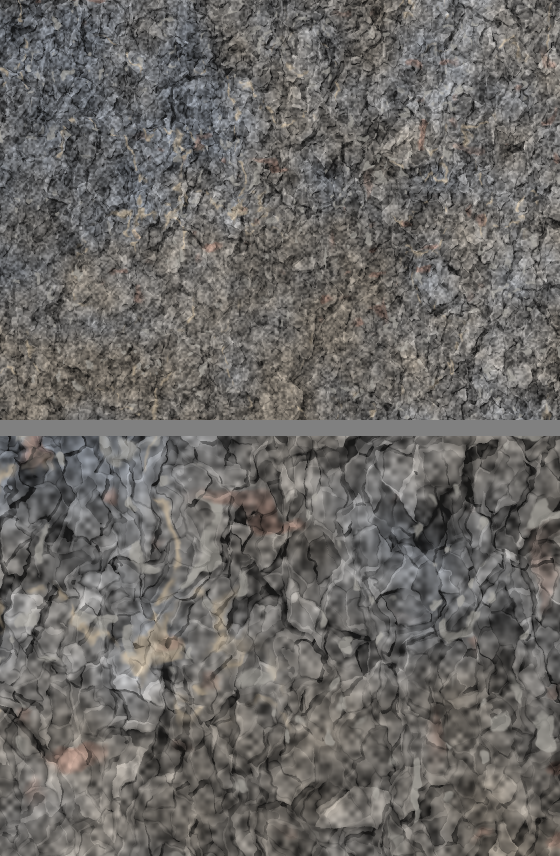
Top, the full canvas; bottom, a detail of the centre.
Reproduce this texture procedurally as a Shadertoy shader.

```glsl
float hash(vec2 p) {
    return fract(sin(dot(p, vec2(127.1, 311.7))) * 43758.5453);
}

float noise(vec2 p) {
    vec2 i = floor(p), f = fract(p);
    f = f * f * (3.0 - 2.0 * f);
    return mix(mix(hash(i), hash(i + vec2(1, 0)), f.x),
               mix(hash(i + vec2(0, 1)), hash(i + vec2(1, 1)), f.x), f.y);
}

float fbm(vec2 p) {
    float sum = 0.03, amp = 0.5;
    for (int i = 0; i < 4; i++) {
        sum += amp * noise(p);
        p = mat2(1.6, 1.2, -1.2, 1.6) * p + 7.3;
        amp *= 0.5;
    }
    return sum;
}

// Tilted Voronoi plate: height, tone, distance to the crack
vec3 facet(vec2 p) {
    vec2 cell = floor(p), nearestId = cell, nearestOffset = vec2(0);
    float first = 9.0, second = 9.0;
    for (int y = -1; y <= 1; y++)
    for (int x = -1; x <= 1; x++) {
        vec2 id = cell + vec2(x, y);
        vec2 offset = p - id - vec2(hash(id), hash(id + 17.3));
        float d = length(offset);
        if (d < first) {
            second = first;
            first = d;
            nearestId = id;
            nearestOffset = offset;
        } else second = min(second, d);
    }
    float tone = hash(nearestId + 41.7), slope = hash(nearestId + 73.1);
    float height = slope + dot(nearestOffset, vec2(tone, slope) - 0.5) * 1.6;
    return vec3(height, tone, second - first);
}

vec3 rock(vec2 p) {
    float region = fbm(p * 3.0 + 4.0);
    vec2 q = p + 0.035 * (vec2(fbm(p * 14.0), fbm(p * 14.0 + 50.0)) - 0.5);
    q += 0.016 * (vec2(fbm(p * 60.0 + 5.0), fbm(p * 60.0 + 80.0)) - 0.5);

    // Smooth brown slabs low on the left, pale rubble on the right
    float slab = smoothstep(0.55, 0.4, p.y + 0.5 * (region - 0.5)) * smoothstep(1.05, 0.85, p.x);
    float pale = smoothstep(0.9, 1.15, p.x + 0.4 * (region - 0.5));
    float blue = smoothstep(0.5, 0.2, length((p - vec2(0.35, 0.68)) * vec2(0.8, 1.2)) + region - 0.5);
    float rough = 1.0 - 0.3 * slab;

    // Plates split into smaller plates, with lit ledges and overhang shadows
    float tone = 0.42 + 0.03 * pale - 0.025 * blue + 0.05 * (region - 0.5);
    float scale = 13.0;
    vec2 split = q;
    for (int i = 0; i < 3; i++) {
        float level = float(i), angle = 0.5 + 1.1 * level;
        mat2 turn = mat2(cos(angle), sin(angle), -sin(angle) * 0.6, cos(angle) * 0.6);
        vec3 here = facet(turn * split * scale);
        vec3 above = facet(turn * (split * scale + vec2(-0.1, 0.2)));
        float relief = clamp(here.x - above.x, -0.6, 0.25);
        tone += rough * ((0.07 + 0.04 * level) * (here.y - 0.5) + (0.24 + 0.04 * level) * relief);
        tone -= rough * 0.1 * smoothstep(0.07, 0.01, here.z) * smoothstep(0.4, 0.65, noise(q * scale));
        split += vec2(here.y, fract(here.y * 7.0));
        scale *= 2.3;
    }

    // Weathered grain and scratches
    tone += 0.26 * (fbm(q * vec2(60, 48)) - 0.5);
    tone += 0.16 * (noise(mat2(0.8, 0.6, -0.6, 0.8) * p * vec2(150, 90)) - 0.5);
    tone += 0.26 * (noise(p * 210.0) - 0.5);
    tone = clamp(tone, 0.09, 0.8);

    float warm = clamp(0.6 + 0.25 * slab - 0.45 * blue + 1.2 * (fbm(p * 9.0 + 20.0) - 0.5), 0.0, 1.0);
    vec3 color = tone * mix(vec3(0.96, 1.0, 1.06), vec3(1.06, 1.0, 0.92), warm);

    // Broken tan veins and chalky flecks
    float ridge = abs(fbm(q * vec2(8, 5) + 9.0) - 0.5);
    float vein = smoothstep(0.022, 0.0, ridge) * smoothstep(0.46, 0.6, fbm(p * 6.0 + 30.0));
    vein *= smoothstep(0.35, 0.6, noise(q * 90.0));
    float fleck = smoothstep(0.78, 0.88, noise(q * vec2(90, 65) + 13.0)) * smoothstep(0.4, 0.6, noise(p * 12.0));
    color = mix(color, vec3(0.7, 0.64, 0.55) * (0.6 + tone), 0.75 * vein);
    color = mix(color, vec3(0.7, 0.69, 0.66), 0.6 * fleck);

    // Rare rust stains
    float rust = smoothstep(0.8, 0.93, noise(q * 34.0 + 61.0)) * smoothstep(0.6, 0.8, noise(p * 7.0 + 3.0));
    return mix(color, tone * vec3(1.15, 0.88, 0.78), 0.6 * rust);
}

void mainImage(out vec4 fragColor, in vec2 fragCoord) {
    // Four samples per pixel smooth the edges
    vec3 color = vec3(0);
    for (int i = 0; i < 4; i++) {
        vec2 jitter = vec2(i % 2, i / 2) * 0.5 - 0.25;
        color += rock((fragCoord + jitter) / iResolution.y) * 0.25;
    }
    fragColor = vec4(color, 1.0);
}
```
